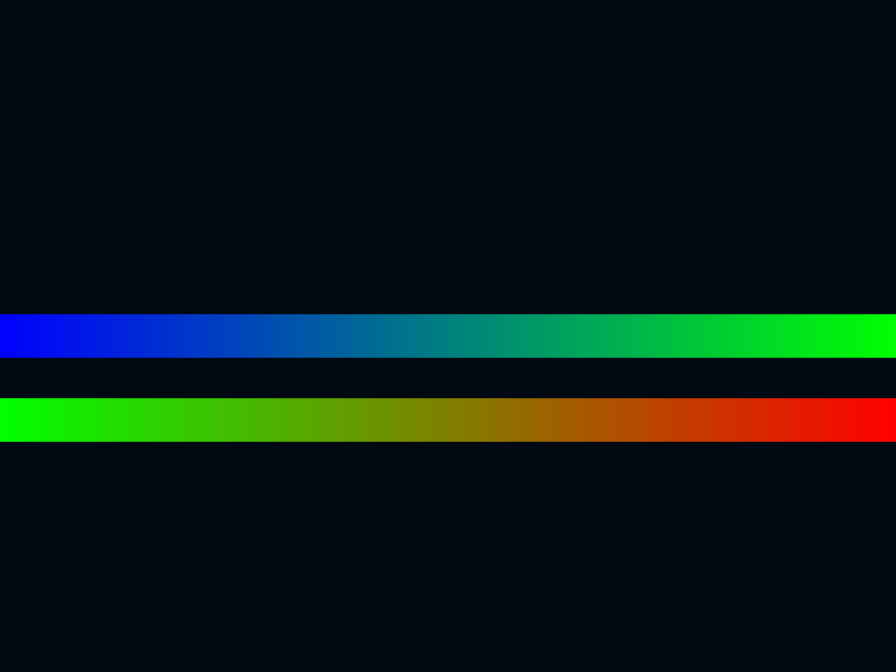
A Shadertoy shader for this background:

```glsl
const vec3 NIGHT = vec3(0.0, 0.036, 0.067);
const vec3 RED = vec3(1.0, 0.0, 0.0);
const vec3 GREEN = vec3(0.0, 1.0, 0.0);
const vec3 BLUE = vec3(0.0, 0.0, 1.0);
const float BAND_HALF_HEIGHT = 0.0324;

// Coverage of a horizontal band, softened over one pixel
float bandMask(float y, float center, float halfHeight, float pixel) {
    float dist = abs(y - center) - halfHeight;
    return clamp(0.5 - dist / pixel, 0.0, 1.0);
}

// Lay a band with a left-to-right gradient over a base colour
vec3 addBand(vec3 base, vec2 uv, float center, vec3 left, vec3 right, float pixel) {
    float mask = bandMask(uv.y, center, BAND_HALF_HEIGHT, pixel);
    return mix(base, mix(left, right, uv.x), mask);
}

void mainImage(out vec4 fragColor, in vec2 fragCoord) {
    vec2 uv = fragCoord / iResolution.xy;
    float pixel = 1.0 / iResolution.y;

    // Upper band, then lower band
    vec3 color = addBand(NIGHT, uv, 0.5, BLUE, GREEN, pixel);
    color = addBand(color, uv, 0.375, GREEN, RED, pixel);

    fragColor = vec4(color, 1.0);
}
```
